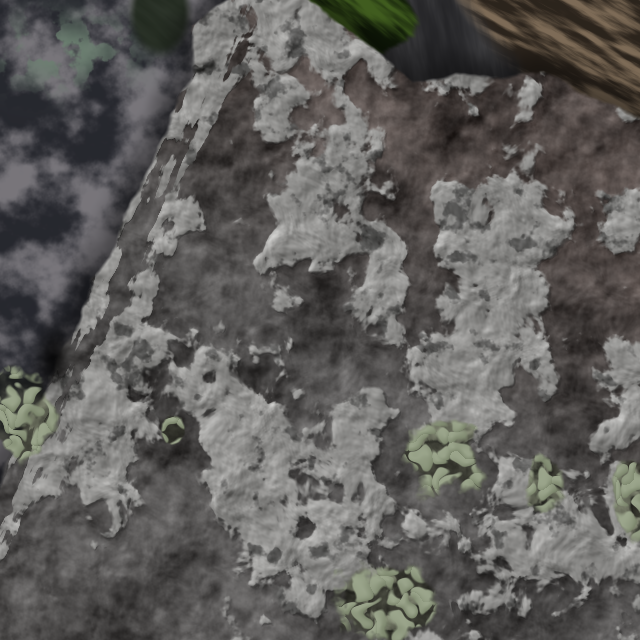
This texture is drawn by a Shadertoy shader. Its source:

```glsl
// Weathered grey boulder with crusty lichen, pale nodules, grass and straw behind it.

float hash(vec2 p) {
    return fract(sin(dot(p, vec2(127.1, 311.7))) * 43758.5453);
}

float noise(vec2 p) {
    vec2 i = floor(p), f = fract(p);
    f = f * f * (3.0 - 2.0 * f);
    return mix(mix(hash(i), hash(i + vec2(1, 0)), f.x),
               mix(hash(i + vec2(0, 1)), hash(i + vec2(1, 1)), f.x), f.y);
}

float fbm(vec2 p) {
    float sum = 0.0, amp = 0.52;
    for (int i = 0; i < 4; i++) {
        sum += amp * noise(p);
        p = mat2(1.6, 1.2, -1.2, 1.6) * p + 7.3;
        amp *= 0.5;
    }
    return sum;
}

// Noise stretched along a direction
float streaks(vec2 p, vec2 dir, vec2 scale) {
    dir = normalize(dir);
    return fbm(vec2(dot(p, dir), dot(p, vec2(-dir.y, dir.x))) * scale);
}

// Soft ellipse: centre in xy, radii in zw
float blob(vec2 p, vec4 e) {
    vec2 d = (p - e.xy) / e.zw;
    return exp(-dot(d, d));
}

// Broad layout of lichen-covered and bare stone
float coverage(vec2 p) {
    vec4 crusted[10] = vec4[](
        vec4(.78, .46, .10, .13), vec4(.39, .91, .12, .09), vec4(.97, .66, .05, .07),
        vec4(.59, .56, .06, .11), vec4(.11, .27, .10, .06), vec4(.85, .15, .14, .13),
        vec4(.40, .18, .04, .11), vec4(.70, .68, .03, .07), vec4(.36, .40, .12, .14),
        vec4(.96, .44, .05, .06));
    vec4 bare[12] = vec4[](
        vec4(.72, .79, .22, .09), vec4(.93, .57, .08, .10), vec4(.12, .08, .25, .17),
        vec4(.56, .41, .08, .04), vec4(.83, .32, .08, .03), vec4(.66, .58, .025, .11),
        vec4(.96, .08, .07, .04), vec4(.70, .10, .04, .05), vec4(.50, .49, .04, .07),
        vec4(.28, .24, .06, .10), vec4(.96, .76, .12, .06), vec4(.30, .57, .05, .05));
    float c = 0.0;
    for (int i = 0; i < 10; i++) c += 0.27 * blob(p, crusted[i]);
    for (int i = 0; i < 12; i++) c -= 0.42 * blob(p, bare[i]);
    return c;
}

// Ragged height of the crust
float crust(vec2 p) {
    vec2 q = p + 0.018 * (vec2(noise(p * 23.0), noise(p * 23.0 + 40.0)) - 0.5);
    return 1.25 * (fbm(q * vec2(11, 8)) - 0.5) + 0.8 * (fbm(q * 34.0) - 0.5);
}

// Rounded cells: offset from the nearest centre in xy, distance in z
vec3 nodules(vec2 p) {
    vec3 nearest = vec3(9);
    for (int y = -1; y <= 1; y++)
    for (int x = -1; x <= 1; x++) {
        vec2 cell = floor(p) + vec2(x, y);
        vec2 d = p - cell - 0.15 - 0.7 * vec2(hash(cell), hash(cell + 19.0));
        if (length(d) < nearest.z) nearest = vec3(d, length(d));
    }
    return nearest;
}

vec3 background(vec2 p) {
    // Bluish neighbouring stone
    float blotch = fbm(p * vec2(13, 17)) + 0.5 * (fbm(p * 42.0) - 0.5);
    vec3 col = mix(vec3(.15, .155, .18), vec3(.47, .46, .48), smoothstep(.28, .76, blotch));
    float moss = blob(p, vec4(.10, .92, .10, .05)) * smoothstep(.45, .6, fbm(p * 38.0));
    col = mix(col, vec3(.42, .50, .44), moss);
    // Dark gap and straw at the upper right
    float gap = streaks(p, vec2(.2, -1), vec2(9, 50));
    col = mix(col, vec3(.13, .13, .14) + .22 * gap * gap, smoothstep(.54, .60, p.x));
    float straw = streaks(p, vec2(1, -.55), vec2(14, 85));
    vec3 strawCol = mix(vec3(.17, .14, .11), vec3(.49, .42, .34), smoothstep(.3, .72, straw));
    col = mix(col, strawCol, smoothstep(-.02, .03, p.x - 1.52 + .78 * p.y + .04 * gap));
    // Leafy tufts
    float blade = streaks(p, vec2(1, -.8), vec2(10, 60));
    vec3 leaf = mix(vec3(.06, .10, .03), vec3(.25, .36, .12), smoothstep(.3, .7, blade));
    float tuft = blob(p, vec4(.56, .97, .09, .06)) + .2 * (blade - .5);
    col = mix(col, leaf, smoothstep(.3, .42, tuft));
    float shade = blob(p, vec4(.25, .98, .05, .07));
    return mix(col, vec3(.10, .13, .09) + .1 * blade, smoothstep(.3, .6, shade));
}

void mainImage(out vec4 fragColor, in vec2 fragCoord) {
    vec2 p = fragCoord / iResolution.xy;

    // Boulder outline
    float fromLeft = p.x - min(.47 * p.y - .115, .3);
    float top = max(1.35 - .73 * p.x, .88 - .4 * max(p.x - .85, 0.0));
    top = min(top, .96 + .8 * (p.x - .3));
    float inside = min(fromLeft, top - p.y) + .03 * (fbm(p * 18.0) - .5);

    // Bare stone, a little warmer at the upper right
    float grain = fbm(p * 48.0), mottle = fbm(p * 10.0 + 5.0);
    vec3 stone = vec3(.30, .293, .29) + .30 * (mottle - .5) + .26 * (grain - .5);
    stone *= mix(vec3(1), vec3(1.06, .97, .94), smoothstep(.45, .8, p.x * .4 + p.y * .6));

    // Crust with relief lit from the upper left
    float ridge = streaks(p, vec2(.43, .9), vec2(9, 55)) - .46;
    float cover = coverage(p) + 2.2 * ridge * smoothstep(.15, .02, fromLeft);
    float height = crust(p);
    float relief = height - crust(p + vec2(-.0035, .005));
    float lichen = smoothstep(-.05, .07, height + cover + .035);
    vec3 lichenCol = vec3(.555, .553, .545) + .22 * (fbm(p * 27.0 + 9.0) - .5);
    lichenCol *= 1.0 - .4 * smoothstep(.38, .24, fbm(p * 37.0 + 3.0));
    vec3 boulder = mix(stone, lichenCol, lichen) + relief * mix(.38, .85, lichen);
    boulder *= 1.0 - .3 * smoothstep(.1, .0, abs(height + cover + .03)) * smoothstep(.0, -.08, relief);

    // Join with the scenery, darker against the rim
    vec3 scenery = background(p) * mix(.62, 1.0, smoothstep(.0, -.06, inside));
    vec3 col = mix(scenery, boulder, smoothstep(-.004, .004, inside));
    col *= 1.0 - .75 * blob(p, vec4(.085, .44, .022, .04));

    // Pale green nodules in clusters
    vec4 clusters[6] = vec4[](
        vec4(.69, .28, .07, .07), vec4(.85, .25, .04, .05), vec4(.99, .23, .04, .08),
        vec4(.60, .06, .08, .06), vec4(.03, .35, .06, .08), vec4(.27, .325, .02, .025));
    float cluster = 0.0;
    for (int i = 0; i < 6; i++) cluster = max(cluster, blob(p, clusters[i]));
    vec3 lump = nodules(p * 36.0 + 1.3 * vec2(noise(p * 45.0), noise(p * 45.0 + 8.0)));
    float patchy = smoothstep(.42, .58, cluster + .8 * (fbm(p * 24.0 + 2.0) - .5));
    vec3 lumpCol = vec3(.60, .64, .54) + .13 * dot(lump.xy, vec2(-.6, .9)) - .12 * lump.z;
    col = mix(col, col * vec3(.76, .79, .68), patchy);
    col = mix(col, lumpCol, patchy * smoothstep(.58, .42, lump.z));

    fragColor = vec4(clamp(col, 0.0, 1.0), 1.0);
}
```
